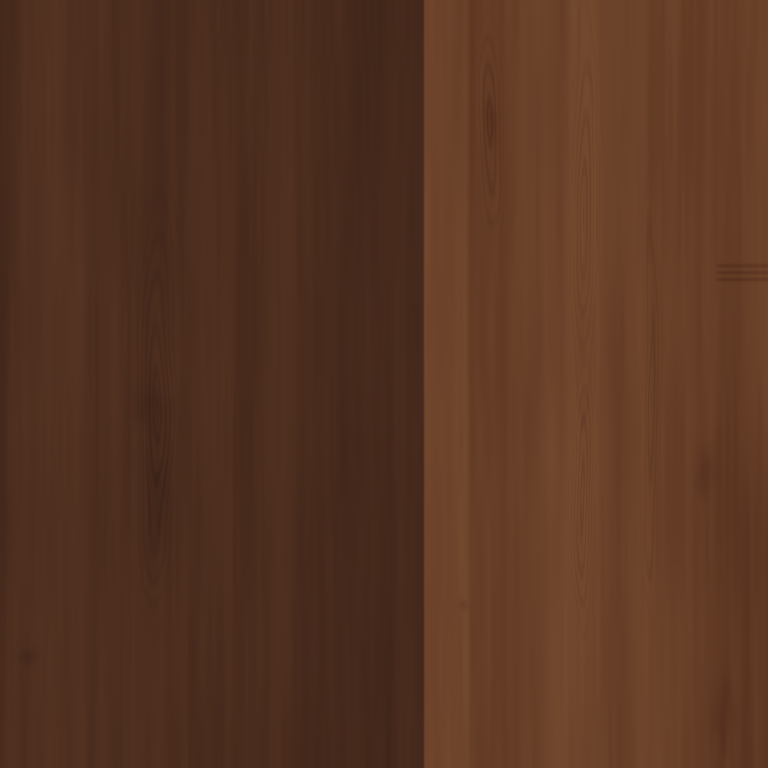
Reproduce this texture procedurally as a WebGL 2 fragment shader.

```glsl
#version 300 es
precision highp float;
// Two walnut boards side by side: a dark one and a lighter, redder one.
// Stretched value noise makes the grain, elongated noisy rings make the
// cathedral figure, and soft blots add knots and stains.
uniform vec2 u_resolution;
out vec4 fragColor;

const vec3 DARK_LOW   = vec3(0.265, 0.157, 0.106);
const vec3 DARK_HIGH  = vec3(0.325, 0.195, 0.130);
const vec3 LIGHT_LOW  = vec3(0.385, 0.230, 0.145);
const vec3 LIGHT_HIGH = vec3(0.450, 0.285, 0.180);
const float SEAM = 0.552;        // where the boards meet
const float SEAM_BLUR = 0.0018;
const float STRIP_END = 0.611;   // right side of the pale sapwood strip
const float BAND_GAIN = 0.75;    // broad, middle and fine grain strength
const float STREAK_GAIN = 0.50;
const float PORE_GAIN = 0.32;
const float RING_GAIN = 0.62;

// Figure: centre x, centre y, half width, half height
const int FIGURES = 5;
const vec4 FIGURE[FIGURES] = vec4[](
    vec4(0.204, 0.48, 0.037, 0.39), vec4(0.638, 0.84, 0.024, 0.20),
    vec4(0.760, 0.72, 0.024, 0.40), vec4(0.760, 0.36, 0.020, 0.28),
    vec4(0.850, 0.48, 0.016, 0.42));
const float RINGS[FIGURES] = float[](7.0, 5.0, 6.0, 6.0, 4.0);

// Blot: centre x, centre y, half width, half height
const int BLOTS = 7;
const vec4 BLOT[BLOTS] = vec4[](
    vec4(0.200, 0.47, 0.026, 0.035), vec4(0.207, 0.35, 0.014, 0.070),
    vec4(0.037, 0.145, 0.012, 0.008), vec4(0.602, 0.211, 0.006, 0.007),
    vec4(0.942, 0.060, 0.012, 0.050), vec4(0.638, 0.840, 0.012, 0.035),
    vec4(0.920, 0.390, 0.014, 0.030));

float hash(vec2 p) {
    vec3 q = fract(vec3(p.xyx) * 0.1031);
    q += dot(q, q.yzx + 33.33);
    return fract((q.x + q.y) * q.z);
}

float noise(vec2 p) {
    vec2 i = floor(p), f = fract(p);
    f = f * f * (3.0 - 2.0 * f);
    return mix(mix(hash(i), hash(i + vec2(1, 0)), f.x),
               mix(hash(i + vec2(0, 1)), hash(i + vec2(1, 1)), f.x), f.y);
}

float band(float x, float left, float right, float blur) {
    return smoothstep(left - blur, left + blur, x)
         - smoothstep(right - blur, right + blur, x);
}

// Long fibres in three widths, centred on zero
float grain(vec2 p) {
    return BAND_GAIN * (noise(p * vec2(19.0, 1.1) + 7.0) - 0.5)
         + STREAK_GAIN * (noise(p * vec2(67.0, 2.0) + 31.0) - 0.5)
         + PORE_GAIN * (noise(p * vec2(190.0, 7.0) + 53.0) - 0.5)
         + 0.22 * (noise(p * vec2(9.0, 6.0) + 83.0) - 0.5);
}

// Dark nested outlines that thin out toward the rim of each figure
float cathedral(vec2 p) {
    float sum = 0.0;
    for (int i = 0; i < FIGURES; i++) {
        vec4 f = FIGURE[i];
        float sway = 0.010 * (noise(vec2(p.y * 7.0, float(i) * 9.0)) - 0.5);
        vec2 q = (p - f.xy + vec2(sway, 0.0)) / f.zw;
        float d = length(q) + 0.16 * (noise(p * vec2(45.0, 11.0)) - 0.5);
        float wave = 0.5 + 0.5 * cos(6.2832 * RINGS[i] * d);
        float fade = 1.0 - smoothstep(0.25, 1.0, d);
        sum += fade * (wave * wave - 0.22) * mix(0.5, 1.0, noise(p * vec2(30.0, 8.0)));
    }
    return sum;
}

float blots(vec2 p) {
    float sum = 0.0;
    for (int i = 0; i < BLOTS; i++) {
        vec2 q = (p - BLOT[i].xy) / BLOT[i].zw;
        q += 0.9 * (noise(p * vec2(75.0, 30.0)) - 0.5);
        sum += exp(-dot(q, q));
    }
    return sum;
}

// Slow changes of tone across each board
float darkBoardTone(vec2 p) {
    return 0.40 + 0.22 * band(p.x, 0.03, 0.15, 0.04)
         + 0.25 * band(p.x, 0.25, 0.37, 0.05)
         - 0.20 * band(p.x, 0.47, 0.60, 0.04)
         - 0.30 * (1.0 - smoothstep(0.0, 0.015, p.x));
}

float lightBoardTone(vec2 p) {
    float edge = smoothstep(0.90, 0.95, p.x);
    return 0.42 + 0.42 * band(p.x, SEAM, STRIP_END, 0.003)
         - 0.28 * band(p.x, STRIP_END, 0.66, 0.006)
         + 0.28 * band(p.x, 0.735, 0.785, 0.015)
         - edge * mix(0.85, 0.10, smoothstep(0.25, 0.65, p.y));
}

// Short cross-grain scratches beside the right side
float scratches(vec2 p) {
    float lines = 0.5 + 0.5 * cos(6.2832 * (p.y - 0.645) / 0.009);
    return lines * band(p.y, 0.632, 0.658, 0.002) * smoothstep(0.930, 0.936, p.x);
}

void main() {
    vec2 p = gl_FragCoord.xy / u_resolution;
    float detail = grain(p) - RING_GAIN * cathedral(p) - 0.55 * blots(p);
    vec3 dark = mix(DARK_LOW, DARK_HIGH, darkBoardTone(p) + detail);
    vec3 light = mix(LIGHT_LOW, LIGHT_HIGH, lightBoardTone(p) + detail - 0.7 * scratches(p));
    float side = smoothstep(SEAM - SEAM_BLUR, SEAM + SEAM_BLUR, p.x);
    fragColor = vec4(mix(dark, light, side), 1.0);
}
```
